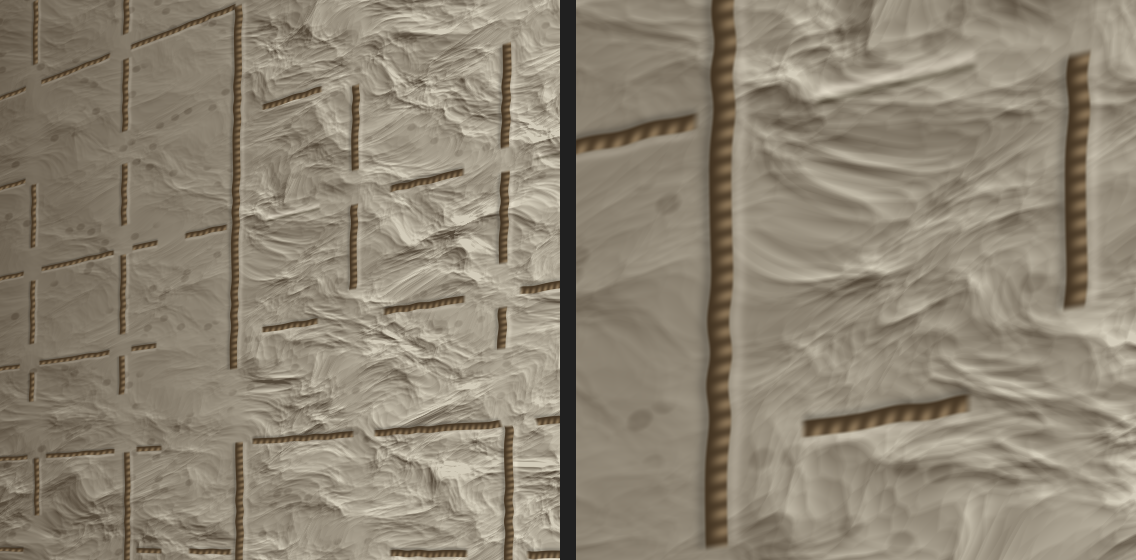
Left, the full canvas; right, a detail of the centre.
Write a three.js fragment shader that draws this texture.

```glsl
varying vec2 vUv;

const vec3 PLASTER_DARK = vec3(0.44, 0.40, 0.34);
const vec3 PLASTER_LIT = vec3(0.76, 0.73, 0.66);
const vec3 RUST_DARK = vec3(0.25, 0.19, 0.12);
const vec3 RUST_LIT = vec3(0.56, 0.47, 0.35);
const float ROW_HEIGHT = 0.161;    // row spacing at the far left edge
const float ROW_GROWTH = 0.08;     // added spacing across the canvas
const float RIDGE_PITCH = 0.0108;
const float EDGE = 0.0013;
const float RELIEF_STRENGTH = 0.23;
const vec2 RELIEF_SCALE = vec2(7.5, 12.0);
const vec2 TO_LIGHT = vec2(0.018, -0.03);

vec2 hash2(vec2 p) {
  return fract(sin(vec2(dot(p, vec2(127.1, 311.7)), dot(p, vec2(269.5, 183.3)))) * 43758.5);
}

// Squared distance to the nearest scattered point
float cellular(vec2 p) {
  vec2 id = floor(p), f = fract(p);
  float nearest = 1.5;
  for (int y = -1; y <= 1; y++)
    for (int x = -1; x <= 1; x++) {
      vec2 o = vec2(float(x), float(y));
      vec2 r = o + hash2(id + o) - f;
      nearest = min(nearest, dot(r, r));
    }
  return nearest;
}

// Trowelled plaster height
float relief(vec2 p) {
  p += 0.16 * sin(p.yx * vec2(2.3, 3.1) + 2.0 * sin(p * 1.7));
  p += 0.05 * sin(p.yx * vec2(9.1, 7.7) + 1.5 * sin(p * 6.3));
  float height = 0.0, amp = 1.0;
  for (int i = 0; i < 5; i++) {
    height += amp * cellular(p);
    p = mat2(1.82, 0.5, -0.5, 1.82) * p + 7.3;
    amp *= 0.49;
  }
  return height;
}

float span(float x, float a, float b) {
  return smoothstep(a - 0.015, a + 0.015, x) * (1.0 - smoothstep(b - 0.015, b + 0.015, x));
}

bool is(float a, float b) { return abs(a - b) < 0.5; }

// Exposed stretches of upright bar k
float uprightShown(float k, float row) {
  if (is(k, 2.0)) return span(row, 0.0, 3.32) + span(row, 4.0, 7.0);
  float i = floor(row);
  if ((is(k, 3.0) && i > 2.5) || (is(i, 0.0) && !is(k, 1.0))) return 0.0;
  if (i > 3.5) return span(row, 4.02, k < 0.5 ? 4.63 : 7.0);
  vec2 r = hash2(vec2(k, i) + 3.0);
  float end = is(i, 3.0) ? 0.34 + 0.1 * r.y : 0.74 + 0.16 * r.y;
  return span(fract(row), 0.04 + 0.1 * r.x, end);
}

// Exposed stretches of cross bar i within column c
float crossShown(float i, float c, float f) {
  if (i < -0.5 || (is(i, 1.0) && !is(c, -1.0) && !is(c, 2.0))) return 0.0;
  if (is(i, 5.0) && (is(c, 0.0) || is(c, 2.0))) return 0.0;
  if (is(c, 4.0)) return span(f, 0.08 + 0.1 * hash2(vec2(i, c)).x, 1.1);
  if (is(i, 4.0) && c > 1.5) return span(f, 0.12, 0.96);
  if (is(c, 1.0)) {
    if (is(i, 0.0)) return span(f, 0.05, 0.97);
    return span(f, 0.09, 0.32) + (i > 2.5 && i < 4.5 ? 0.0 : span(f, 0.57, 0.92));
  }
  vec2 jitter = 0.07 * (hash2(vec2(i, c)) - 0.5);
  vec2 ends = c < 1.5 ? vec2(0.11, 0.87) : vec2(0.25, 0.74);
  return span(f, ends.x + jitter.x, ends.y + jitter.y);
}

// Ribbed bar sunk in a groove with a bright lip
vec3 addBar(vec3 color, float across, float along, float halfWidth, float shown) {
  across += halfWidth * 0.15 * sin(along * 1.1 + 2.0 * sin(along * 0.37));
  float a = across / halfWidth;
  float ridge = 0.5 + 0.5 * sin(6.2832 * (along + 0.14 * a));
  vec3 metal = mix(RUST_DARK, RUST_LIT, (0.2 + 0.7 * ridge) * smoothstep(-1.0, 0.7, a));
  color *= 1.0 - 0.2 * shown * exp(-pow((a + 1.2) * 1.6, 2.0));
  color += 0.07 * shown * exp(-pow((a - 1.7) * 1.8, 2.0));
  float mask = 1.0 - smoothstep(halfWidth - EDGE, halfWidth + EDGE, abs(across));
  return mix(color, metal, mask * min(shown, 1.0) * 0.95);
}

void main() {
  vec2 wall = vec2(vUv.x, 1.0 - vUv.y);

  // Perspective grid: rows fan out, columns widen to the right
  float rowSize = ROW_HEIGHT + ROW_GROWTH * wall.x;
  float row = (wall.y - 0.176 + 0.39 * wall.x) / rowSize;
  float bend = mix(0.005 - 0.018 * wall.y, 0.007, smoothstep(0.72, 0.77, wall.y));
  float depth = ROW_HEIGHT + ROW_GROWTH * (wall.x - bend * (0.6 + 0.4 * wall.x));
  float col = 2.3 * (6.028 - 1.0 / depth);
  col -= 0.06 * max(0.0, 1.0 - abs(col - 2.0));
  float k = floor(col + 0.5), i = floor(row + 0.5), c = floor(col);
  float dUpright = (col - k) * depth * depth / (2.3 * ROW_GROWTH);
  float dCross = (row - i) * rowSize;
  float seam = max(exp(-pow(dUpright / 0.02, 2.0)), 0.5 * exp(-pow(dCross / 0.014, 2.0)));

  // Plaster: smooth and dim at left, rough and bright at right
  vec2 p = (wall + vec2(0.0, 0.25 * wall.x)) * RELIEF_SCALE;
  float rough = max(mix(0.24, 1.0, smoothstep(0.37, 0.5, wall.x)), 0.65 * smoothstep(0.55, 0.85, wall.y));
  rough *= (1.0 - 0.6 * seam) * (0.88 + 0.2 * sin(p.x * 1.3 + 2.0 * sin(p.y * 0.8)));
  float slope = (relief(p) - relief(p + TO_LIGHT)) / length(TO_LIGHT);
  float light = -0.05 + 1.1 * wall.x - 0.35 * wall.x * wall.x + 0.12 * (wall.y - 0.3);
  light += RELIEF_STRENGTH * rough * slope + 0.07 * seam;
  float pit = 1.0 - smoothstep(0.01, 0.05, cellular(p * vec2(3.2, 2.4)));
  light -= 0.22 * pit * smoothstep(0.1, 0.8, sin(p.x * 2.7 + 3.0 * sin(p.y * 1.9)));
  vec3 color = mix(PLASTER_DARK, PLASTER_LIT, clamp(light, -0.35, 1.2));

  // Bars; two cross stretches are plastered over as pale grooves
  float halfWidth = 0.0038 + 0.0042 * wall.x;
  float cross = crossShown(i, c, fract(col));
  bool covered = is(i, 2.0) && (is(c, 2.0) || is(c, 4.0));
  float groove = covered ? cross : 0.0;
  color += groove * 0.12 * exp(-pow(dCross / 0.004, 2.0));
  color -= groove * 0.18 * exp(-pow((dCross - 0.006) / 0.0025, 2.0));
  color = addBar(color, dCross, wall.x / RIDGE_PITCH, halfWidth * 0.85, cross - groove);
  color = addBar(color, dUpright, wall.y / RIDGE_PITCH, halfWidth * (is(k, 2.0) ? 1.25 : 1.0), uprightShown(k, row));
  gl_FragColor = vec4(color, 1.0);
}
```
